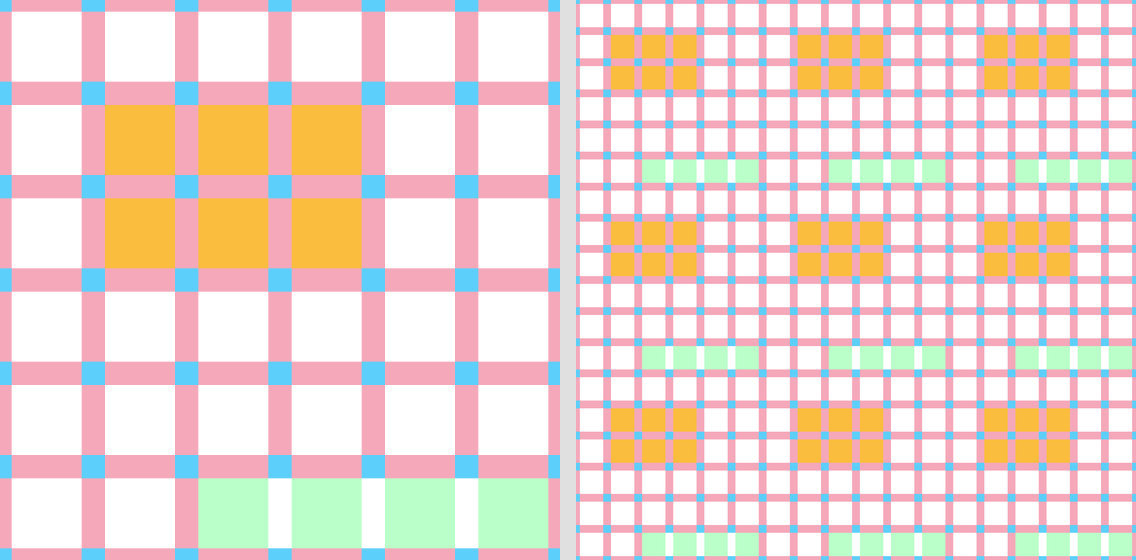
Left: one tile. Right: repeated 3 by 3.
Write a Shadertoy shader that draws this pattern.

```glsl
// Pink lattice with blue crossings over white squares, with an orange and a green block of cells.

// 1 where the cell index lies in the inclusive block lo..hi
float inBlock(vec2 cell, vec2 lo, vec2 hi) {
    vec2 inside = step(lo - 0.5, cell) * step(cell, hi + 0.5);
    return inside.x * inside.y;
}

void mainImage(out vec4 fragColor, in vec2 fragCoord) {
    const float repeats = 6.0;
    const vec3 white = vec3(1.0);
    const vec3 pink = vec3(0.96, 0.66, 0.725);
    const vec3 blue = vec3(0.36, 0.81, 0.98);
    const vec3 orange = vec3(0.98, 0.74, 0.24);
    const vec3 green = vec3(0.73, 1.0, 0.79);

    vec2 p = repeats * fragCoord / iResolution.xy;
    vec2 pixel = repeats / iResolution.xy;
    vec2 cell = floor(p);

    // Bars straddle the cell borders and fill a quarter of each repeat
    vec2 bar = clamp((abs(fract(p) - 0.5) - 0.375) / pixel + 0.5, 0.0, 1.0);

    // Square fills
    vec3 color = mix(white, orange, inBlock(cell, vec2(1.0, 3.0), vec2(3.0, 4.0)));
    color = mix(color, green, inBlock(cell, vec2(2.0, 0.0), vec2(5.0, 0.0)));

    // Vertical bars, left white between the green squares
    float gap = step(2.5, p.x) * step(p.x, 5.5) * step(p.y, 1.0);
    color = mix(color, mix(pink, white, gap), bar.x);

    // Horizontal bars, blue where they cross the vertical ones
    color = mix(color, mix(pink, blue, bar.x), bar.y);

    fragColor = vec4(color, 1.0);
}
```
